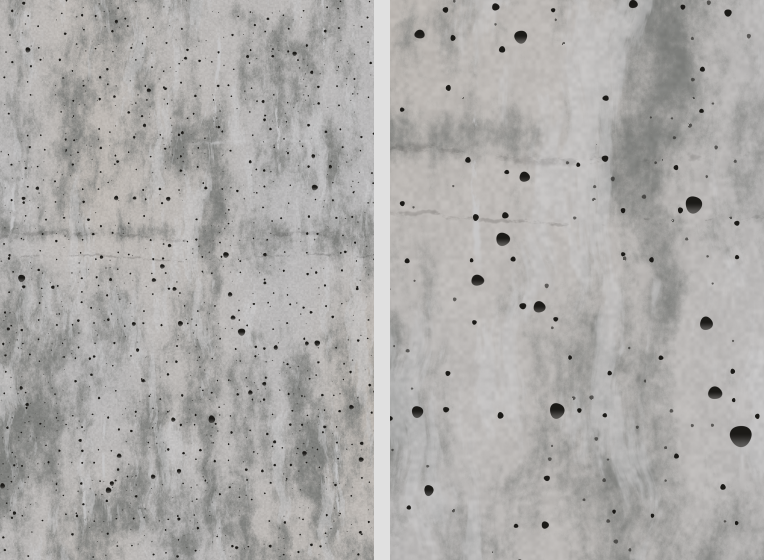
Left: the whole. Right: its middle third, enlarged.
This texture is drawn by a Shadertoy shader. Its source:

```glsl
// Weathered cast concrete: pale grey ground with vertical damp stains,
// horizontal casting seams, chalky drips and scattered air pores.
// Layered noise shapes the stains; jittered cells place the pores.

const vec3 PALE = vec3(0.738, 0.728, 0.722);
const vec3 DAMP = vec3(0.490, 0.495, 0.485);
const vec3 CHALK = vec3(0.790, 0.790, 0.795);
const vec3 PORE = vec3(0.105, 0.100, 0.090);
const vec3 WARM = vec3(0.014, 0.002, -0.014);

vec2 hash2(vec2 p) {
    vec3 q = fract(p.xyx * vec3(0.1031, 0.1030, 0.0973));
    q += dot(q, q.yzx + 33.33);
    return fract((q.xx + q.yz) * q.zy);
}

float noise(vec2 p) {
    vec2 i = floor(p), f = fract(p);
    f = f * f * (3.0 - 2.0 * f);
    vec2 e = vec2(1.0, 0.0);
    return mix(mix(hash2(i).x, hash2(i + e).x, f.x),
               mix(hash2(i + e.yx).x, hash2(i + e.xx).x, f.x), f.y);
}

float fbm(vec2 p, float gain) {
    float sum = 0.0, amp = 0.5, total = 0.0;
    for (int i = 0; i < 6; i++) {
        sum += amp * noise(p);
        total += amp;
        amp *= gain;
        p = mat2(1.97, 0.25, -0.25, 1.97) * p + 17.3;
    }
    return sum / total;
}

// Soft elliptical weight around a centre
float patchAt(vec2 p, vec2 centre, vec2 size) {
    vec2 d = (p - centre) / size;
    return exp(-dot(d, d));
}

// Soft line of given half width at signed distance d
float line(float d, float width, float px) {
    return 1.0 - smoothstep(0.3 * width, width + px, abs(d));
}

// Where damp gathers on the wall
float dampLayout(vec2 p) {
    float w = patchAt(p, vec2(0.01, 0.28), vec2(0.09, 0.18));
    w += 0.8 * patchAt(p, vec2(0.55, 0.25), vec2(0.04, 0.11));
    w += 0.8 * patchAt(p, vec2(0.27, 0.24), vec2(0.03, 0.08));
    w += 0.7 * patchAt(p, vec2(0.39, 0.72), vec2(0.02, 0.18));
    w += 0.6 * patchAt(p, vec2(0.23, 0.86), vec2(0.05, 0.13));
    w += 0.9 * patchAt(p, vec2(0.10, 0.585), vec2(0.25, 0.014));
    w += 0.4 * patchAt(p, vec2(0.60, 0.58), vec2(0.16, 0.025));
    w += 0.5 * patchAt(p, vec2(0.35, 0.00), vec2(0.45, 0.10));
    w -= 0.8 * patchAt(p, vec2(0.12, 0.55), vec2(0.15, 0.018));
    return w - 0.4 * patchAt(p, vec2(0.42, 0.50), vec2(0.16, 0.07));
}

// One pore per chosen cell, dark under its upper lip
float pores(vec2 p, float cell, float chance, vec2 radii, float px) {
    vec2 id = floor(p / cell);
    vec2 pick = hash2(id + 1000.0 * cell);
    vec2 jitter = 0.15 + 0.70 * hash2(id + 71.7);
    vec2 d = p - (id + jitter) * cell;
    d.x *= mix(0.85, 1.2, fract(7.0 * pick.y));
    float r = mix(radii.x, radii.y, pick.y * pick.y);
    float edge = r * (1.0 + 0.05 * sin(3.0 * atan(d.y, d.x + 1e-6) + 40.0 * pick.x));
    float cover = 1.0 - smoothstep(edge - px, edge + px, length(d));
    float shade = mix(0.60, 1.0, smoothstep(-r, 0.3 * r, d.y));
    return cover * mix(1.0, shade, smoothstep(0.002, 0.004, r)) * step(pick.x, chance);
}

// Thin, crumbling mineral runs
float drips(vec2 p, float aspect, float px) {
    float sum = 0.0;
    float crumble = smoothstep(0.38, 0.56, fbm(p * vec2(130.0, 50.0), 0.6));
    for (int i = 0; i < 8; i++) {
        float k = float(i);
        vec2 h = hash2(vec2(k, 7.0)), g = hash2(vec2(k, 19.0));
        float x = aspect * (k + h.x) / 8.0 + 0.003 * sin(p.y * 23.0 + 6.0 * h.y);
        x += 0.009 * (fbm(vec2(p.y * 26.0, 9.0 * k), 0.6) - 0.5);
        float reach = mix(0.04, 0.11, g.x);
        float along = 1.0 - smoothstep(0.6, 1.0, abs(p.y - h.y) / reach);
        sum += along * line(p.x - x, mix(0.0016, 0.0034, g.y), px) * crumble;
    }
    return min(sum, 1.0);
}

void mainImage(out vec4 fragColor, in vec2 fragCoord) {
    float px = 1.0 / iResolution.y;
    vec2 p = fragCoord * px;
    float aspect = iResolution.x * px;

    // Damp stains: upright streaks and blotches with ragged, grainy edges
    float fine = fbm(p * vec2(85.0, 70.0), 0.75) - 0.5;
    vec2 bent = p + 0.012 * (vec2(noise(p * 30.0), noise(p * 30.0 + 40.0)) - 0.5);
    float streak = fbm(bent * vec2(32.0, 7.0), 0.62);
    float blotch = fbm(bent * vec2(15.0, 11.0) + 9.0, 0.66);
    float damp = 0.5 * (streak + blotch) + 0.16 * dampLayout(bent) + 0.34 * fine;
    float stain = smoothstep(0.40, 0.78, damp);
    vec3 col = mix(PALE, DAMP, stain);
    col += WARM * (2.0 * noise(p * vec2(6.0, 3.0) + 3.0) - 0.7) * (1.0 - stain);

    // Chalky veils and surface grain
    float veil = smoothstep(0.56, 0.70, fbm(bent * vec2(38.0, 9.0) + 60.0, 0.66));
    col = mix(col, CHALK, 0.5 * veil);
    col += 0.050 * (noise(p * 370.0) - 0.5) + 0.06 * fine;

    // Casting seams with broken edges
    float sag = 0.004 * sin(p.x * 13.0) + 0.016 * (fbm(p * vec2(22.0, 9.0), 0.66) - 0.5);
    float broken = smoothstep(0.44, 0.60, fbm(p * vec2(36.0, 60.0) + 5.0, 0.7));
    col -= 0.08 * line(p.y - 0.578 - sag, 0.0035, px) * broken;
    col -= 0.10 * line(p.y - 0.540 - sag, 0.0012, px) * broken;
    float ledge = line(p.y - 0.748 - sag, 0.0025, px) * smoothstep(0.32, 0.38, p.x);
    ledge *= (1.0 - smoothstep(0.53, 0.57, p.x)) * mix(0.3, 1.0, broken);
    col = mix(col, CHALK, 0.5 * ledge);
    col = mix(col, CHALK, 0.8 * drips(p, aspect, px));

    // Pores from pinpricks to bubbles; fine pits favour damp areas
    float soft = 0.7 * px;
    float pits = 0.6 * pores(p, 0.012, 0.06 + 0.26 * stain, vec2(0.0006, 0.0014), soft);
    float holes = pores(p + 0.31, 0.031, 0.74, vec2(0.0012, 0.0023), soft);
    holes = max(holes, pores(p + 0.17, 0.057, 0.36, vec2(0.0022, 0.0042), soft));
    holes = max(holes, pores(p + 0.53, 0.125, 0.40, vec2(0.0038, 0.0068), soft));
    col = mix(col, PORE, max(pits, holes));

    fragColor = vec4(clamp(col, 0.0, 1.0), 1.0);
}
```
